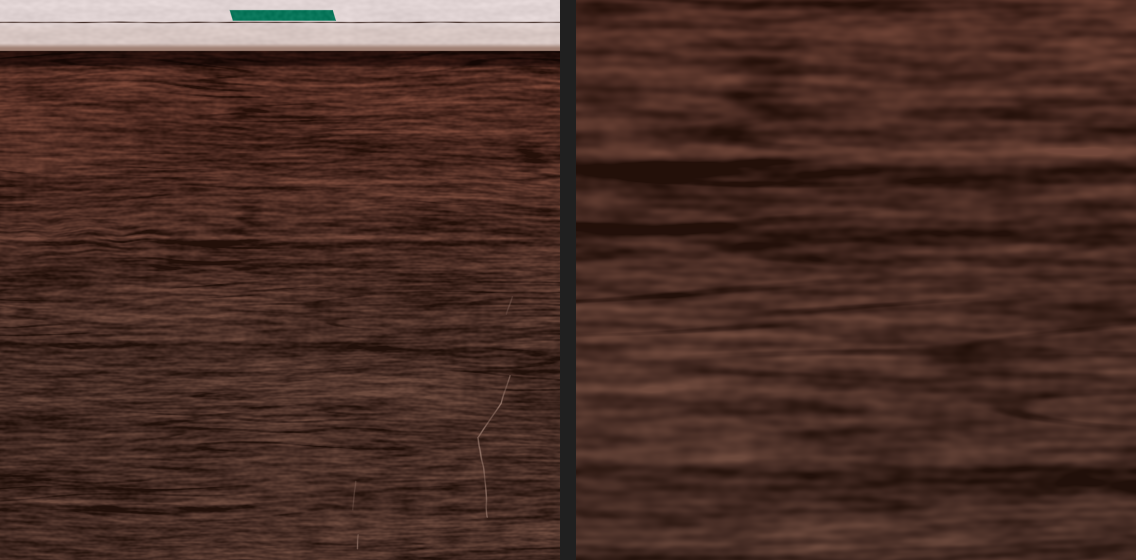
Left: the whole. Right: its middle third, enlarged.
Write a WebGL 1 fragment shader that draws this texture.

```glsl
precision highp float;
uniform vec2 u_resolution;

#define RAIL_BOTTOM 0.909
#define SEAM_HEIGHT 0.960
#define SHADOW_BOTTOM 0.882
#define GRAIN_CONTRAST 1.0
#define WARP_AMOUNT 0.014
#define SCRATCH_WIDTH 0.0012
#define WOOD_MID vec3(0.27, 0.16, 0.13)
#define WOOD_LIGHT vec3(0.36, 0.225, 0.183)
#define WOOD_DARK vec3(0.18, 0.095, 0.068)
#define RAIL_COLOR vec3(0.86, 0.81, 0.81)
#define RAIL_EDGE vec3(0.63, 0.51, 0.46)
#define LABEL_COLOR vec3(0.03, 0.46, 0.35)

vec2 hashGradient(vec2 cell) {
  float h = fract(sin(dot(cell, vec2(127.1, 311.7))) * 43758.545);
  return vec2(cos(h * 6.2832), sin(h * 6.2832));
}

float gradientNoise(vec2 p) {
  vec2 i = floor(p), f = p - i;
  vec2 u = f * f * f * (f * (f * 6.0 - 15.0) + 10.0);
  float a = dot(hashGradient(i), f);
  float b = dot(hashGradient(i + vec2(1, 0)), f - vec2(1, 0));
  float c = dot(hashGradient(i + vec2(0, 1)), f - vec2(0, 1));
  float d = dot(hashGradient(i + vec2(1, 1)), f - vec2(1, 1));
  return mix(mix(a, b, u.x), mix(c, d, u.x), u.y);
}

float bump(float x, float center, float width) {
  float d = (x - center) / width;
  return exp(-d * d);
}

// Bright vein with a dark rim below, fading in and out along its length
float vein(vec2 p, float height, float center, float reach) {
  float y = p.y - height - 0.006 * gradientNoise(vec2(p.x * 5.0, height * 91.0));
  float fade = bump(p.x, center, reach);
  return fade * (1.5 * bump(y, 0.0, 0.004) - 1.1 * bump(y, -0.011, 0.007));
}

float grainTone(vec2 p) {
  vec2 q = p;
  q.y += WARP_AMOUNT * gradientNoise(p * vec2(2.5, 7.0));
  float curl = bump(p.y, 0.58, 0.04) * (1.0 - smoothstep(0.1, 0.5, p.x));
  q.y += 0.012 * curl * gradientNoise(p * vec2(16.0, 24.0));
  float tone = 1.1 * gradientNoise(q * vec2(1.3, 13.0) + 3.7);
  tone += 1.0 * gradientNoise(q * vec2(3.0, 42.0) + 17.3);
  tone += 1.5 * gradientNoise(q * vec2(7.0, 105.0) + 41.9);
  tone += 1.5 * gradientNoise(q * vec2(24.0, 190.0) + 73.1);
  tone += 0.6 * gradientNoise(q * vec2(95.0, 210.0) + 11.6);
  // Thin dark pores along the zero crossings of a stretched noise
  float ridge = abs(gradientNoise(q * vec2(4.0, 48.0) + 59.2));
  float patches = smoothstep(-0.1, 0.35, gradientNoise(q * vec2(3.0, 9.0) + 29.4));
  tone -= 1.1 * patches * (1.0 - smoothstep(0.02, 0.12, ridge));
  tone += vein(p, 0.394, 0.48, 0.28) + vein(p, 0.575, 0.35, 0.6);
  tone += 0.7 * vein(p, 0.102, 0.2, 0.5) + 0.6 * vein(p, 0.675, 0.6, 0.3);
  return tone * GRAIN_CONTRAST + 0.1;
}

vec3 woodColor(vec2 p) {
  float tone = clamp(grainTone(p), -1.5, 1.9);
  vec3 color = mix(WOOD_MID, WOOD_LIGHT, max(tone, 0.0));
  color = mix(color, WOOD_DARK, max(-tone, 0.0));
  // Warmer near the rail, greyer towards the bottom
  return color * mix(vec3(0.96, 1.02, 1.04), vec3(1.1, 0.98, 0.94), smoothstep(0.3, 0.9, p.y));
}

float scratch(vec2 p, vec2 a, vec2 b, float px) {
  vec2 ab = b - a;
  float t = clamp(dot(p - a, ab) / dot(ab, ab), 0.0, 1.0);
  float d = length(p - a - ab * t);
  return 1.0 - smoothstep(SCRATCH_WIDTH - px, SCRATCH_WIDTH + px, d);
}

vec3 railColor(vec2 p, float px) {
  vec3 color = RAIL_COLOR + 0.04 * gradientNoise(p * vec2(9.0, 60.0));
  color += 0.03 * gradientNoise(p * vec2(70.0, 140.0));
  color *= mix(vec3(0.98, 0.96, 0.94), vec3(1.02), smoothstep(0.945, 0.965, p.y));
  color = mix(color, RAIL_EDGE, 1.0 - smoothstep(RAIL_BOTTOM + 0.004, RAIL_BOTTOM + 0.015, p.y));
  float seam = abs(p.y - SEAM_HEIGHT - 0.001 * gradientNoise(vec2(p.x * 12.0, 5.0)));
  float wear = 0.75 + 0.5 * gradientNoise(vec2(p.x * 30.0, 8.0));
  color = mix(color, WOOD_DARK, wear * (1.0 - smoothstep(0.001 - px, 0.001 + px, seam)));
  // Blank slanted label
  vec2 d = p - vec2(0.505, 0.9725);
  d.x += d.y * 0.3;
  vec2 outside = abs(d) - vec2(0.092, 0.0095);
  float label = 1.0 - smoothstep(-px, px, max(outside.x, outside.y));
  return mix(color, LABEL_COLOR + 0.05 * gradientNoise(p * 120.0), label);
}

void main() {
  vec2 p = gl_FragCoord.xy / u_resolution;
  float px = 0.8 / u_resolution.y;
  vec3 color = woodColor(p);

  // Scratches in the wood
  vec2 s = p + 0.002 * gradientNoise(p * 35.0);
  float mark = scratch(s, vec2(0.910, 0.328), vec2(0.895, 0.280), px);
  mark = max(mark, scratch(s, vec2(0.895, 0.280), vec2(0.853, 0.218), px));
  mark = max(mark, scratch(s, vec2(0.853, 0.218), vec2(0.866, 0.150), px));
  mark = max(mark, scratch(s, vec2(0.866, 0.150), vec2(0.870, 0.077), px));
  mark = max(mark, 0.9 * scratch(s, vec2(0.640, 0.045), vec2(0.638, 0.020), px));
  mark = max(mark, 0.4 * scratch(s, vec2(0.635, 0.140), vec2(0.630, 0.090), px));
  mark = max(mark, 0.4 * scratch(s, vec2(0.915, 0.470), vec2(0.905, 0.440), px));
  color = mix(color, RAIL_EDGE, mark * (0.6 + 0.5 * gradientNoise(p * 45.0)));

  // Shadow under the rail, then the rail itself
  float shadow = smoothstep(SHADOW_BOTTOM - 0.003, SHADOW_BOTTOM + 0.004, p.y);
  color *= mix(vec3(1.0), vec3(0.52, 0.42, 0.4), shadow);
  color = mix(color, railColor(p, px), smoothstep(RAIL_BOTTOM - px, RAIL_BOTTOM + px, p.y));
  gl_FragColor = vec4(color, 1.0);
}
```
